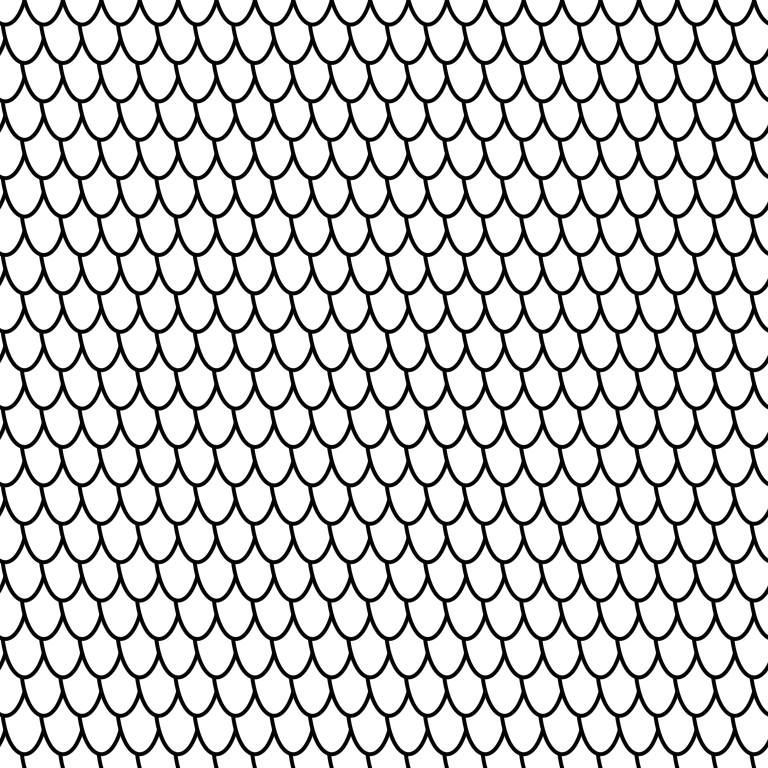
Give the GLSL for this pattern, as a three.js fragment shader.

```glsl
// Overlapping fish scales drawn as black outlines on white, in staggered rows.
varying vec2 vUv;

const float REPEATS = 20.0;                 // scales across and rows down (even)
const vec2 ORIGIN = vec2(0.64, 0.36);       // lowest tip of the first scale, in cells
const vec2 RADII = vec2(0.594, 1.39);       // half-ellipse of one scale, in cells
const float HALF_LINE = 0.051;              // half the outline width, in cells
const vec3 PAPER = vec3(1.0);
const vec3 INK = vec3(0.01);

// Approximate signed distance to a U shape: a lower half-ellipse with its tip
// at the origin, continued upward by straight sides.
float scaleDistance(vec2 p, vec2 radii) {
  vec2 q = vec2(p.x, min(p.y - radii.y, 0.0));
  float k = length(q / radii);
  float slope = length(q / (radii * radii));
  return k * (k - 1.0) / max(slope, 1e-4);
}

// Paints one opaque outlined scale over the colour below it.
vec3 paintScale(vec3 below, float d, float halfLine, float blur) {
  float cover = 1.0 - smoothstep(-blur, blur, d - halfLine);
  float inside = 1.0 - smoothstep(-blur, blur, d + halfLine);
  return mix(below, mix(INK, PAPER, inside), cover);
}

// Layers nearby scales: higher rows lie over lower ones, right over left.
vec3 scalePattern(vec2 p, float blur) {
  vec3 color = PAPER;
  for (int j = -1; j <= 1; j++) {
    float row = floor(p.y) + float(j);
    float stagger = 0.5 * mod(row, 2.0);
    float nearest = floor(p.x - stagger + 0.5);
    for (int i = -1; i <= 1; i++) {
      vec2 tip = vec2(nearest + float(i) + stagger, row);
      float d = scaleDistance(p - tip, RADII);
      color = paintScale(color, d, HALF_LINE, blur);
    }
  }
  return color;
}

void main() {
  vec2 cell = vUv * REPEATS;
  float blur = 0.75 * max(fwidth(cell.x), fwidth(cell.y));
  gl_FragColor = vec4(scalePattern(cell - ORIGIN, blur), 1.0);
}
```
